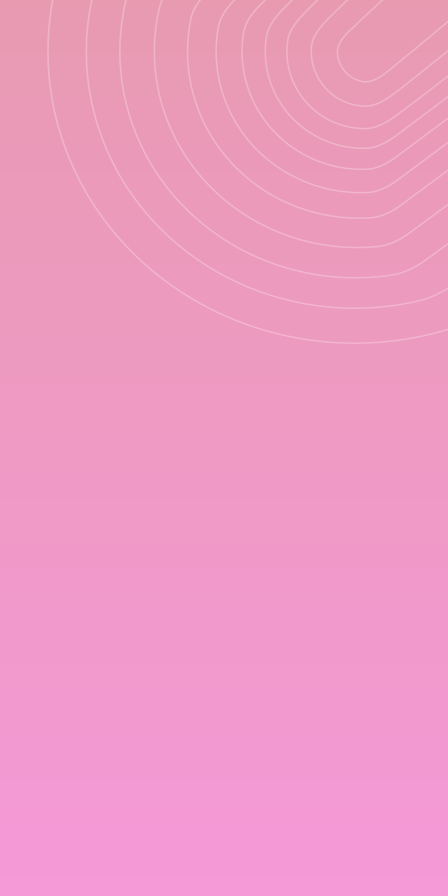
A Shadertoy shader for this background:

```glsl
// Pink vertical gradient with nested contour lines opening toward the upper right corner.

const vec3 TOP_PINK = vec3(0.910, 0.605, 0.695);
const vec3 BOTTOM_PINK = vec3(0.960, 0.600, 0.845);
const vec3 LINE_COLOR = vec3(1.0, 0.97, 0.97);
const float LINE_OPACITY = 0.28;
const float LINE_WIDTH = 0.0034;

const int RING_COUNT = 11;
const float RING_RADII[RING_COUNT] = float[RING_COUNT](
    0.068, 0.122, 0.172, 0.216, 0.263, 0.315,
    0.372, 0.4375, 0.505, 0.573, 0.651);

float smoothMax(float a, float b, float blend) {
    float h = max(blend - abs(a - b), 0.0) / blend;
    return max(a, b) + 0.25 * blend * h * h;
}

// Round cap whose pinched sides run on as a slowly widening strip.
float contourDistance(vec2 p, float radius) {
    vec2 center = vec2(0.826 - 0.034 * min(radius / 0.52, 1.0), 1.885);
    vec2 axis = normalize(vec2(0.75, 0.66));
    vec2 q = p - center;
    q.x /= 1.0 + 0.08 * radius;

    float along = dot(q, axis);
    float across = abs(dot(q, vec2(axis.y, -axis.x)));
    float spread = (radius - 0.325) / 0.325;
    float halfWidth = radius * (0.88 + 0.12 * spread * spread);

    float cap = length(vec2(min(along, 0.0), across)) - radius;
    float strip = across - halfWidth - 0.07 * along;
    return smoothMax(cap, strip, 0.018);
}

// Share of a pixel covered by a thin line at signed distance d.
float lineCoverage(float d, float width, float pixel) {
    float upper = min(d + 0.5 * pixel, 0.5 * width);
    float lower = max(d - 0.5 * pixel, -0.5 * width);
    return clamp((upper - lower) / pixel, 0.0, 1.0);
}

void mainImage(out vec4 fragColor, in vec2 fragCoord) {
    // The canvas spans one unit across and two units up.
    vec2 p = fragCoord / iResolution.xy * vec2(1.0, 2.0);
    float pixel = max(1.0 / iResolution.x, 2.0 / iResolution.y);

    vec3 color = mix(BOTTOM_PINK, TOP_PINK, 0.5 * p.y);

    // Contour lines
    float lines = 0.0;
    for (int i = 0; i < RING_COUNT; i++) {
        float d = contourDistance(p, RING_RADII[i]);
        lines = max(lines, lineCoverage(d, LINE_WIDTH, pixel));
    }
    color = mix(color, LINE_COLOR, LINE_OPACITY * lines);

    fragColor = vec4(color, 1.0);
}
```
